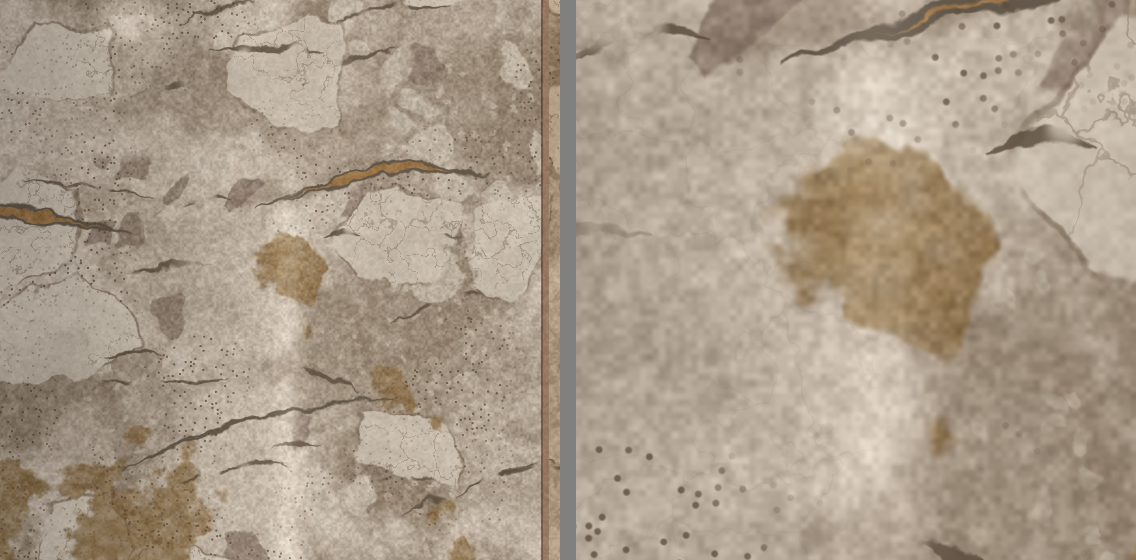
Left, the full canvas; right, a detail of the centre.
This texture is drawn by a WebGL 2 fragment shader. Its source:

```glsl
#version 300 es
precision highp float;

uniform vec2 u_resolution;
out vec4 fragColor;

float hash(vec2 p) {
  vec3 h = fract(vec3(p.xyx) * 0.1031);
  h += dot(h, h.yzx + 33.33);
  return fract((h.x + h.y) * h.z);
}

float noise(vec2 p) {
  vec2 i = floor(p), f = fract(p);
  f = f * f * (3.0 - 2.0 * f);
  return mix(mix(hash(i), hash(i + vec2(1, 0)), f.x),
             mix(hash(i + vec2(0, 1)), hash(i + vec2(1, 1)), f.x), f.y);
}

float fbm(vec2 p) {
  float sum = 0.0, gain = 0.52;
  for (int i = 0; i < 5; i++) {
    sum += gain * noise(p);
    p = mat2(1.6, 1.2, -1.2, 1.6) * p + 7.3;
    gain *= 0.5;
  }
  return sum;
}

// x: distance to centre, y: distance to border, z: cell id
vec3 cells(vec2 p) {
  vec2 base = floor(p);
  float near = 9.0, second = 9.0, id = 0.0;
  for (int y = -1; y <= 1; y++)
    for (int x = -1; x <= 1; x++) {
      vec2 c = base + vec2(x, y);
      float d = length(c + 0.1 + 0.8 * vec2(hash(c), hash(c + 51.7)) - p);
      if (d < near) { second = near; near = d; id = hash(c + 17.3); }
      else second = min(second, d);
    }
  return vec3(near, 0.5 * (second - near), id);
}

// Tapered, bowed fissure; negative inside
float fissure(vec2 p, vec2 a, vec2 b, float width, float bow) {
  float t = clamp((p.x - a.x) / (b.x - a.x), 0.0, 1.0);
  float taper = 4.0 * t * (1.0 - t);
  vec2 axis = mix(a, b, t) + vec2(0.0, bow * taper);
  return length(p - axis) - width * taper * (0.35 + 1.1 * noise(p * 28.0));
}

void main() {
  vec2 p = gl_FragCoord.xy / u_resolution;
  float soft = 0.7 / u_resolution.y;
  vec2 warp = vec2(fbm(p * 7.0), fbm(p * 7.0 + 31.0)) - 0.5;
  vec2 ragged = vec2(fbm(p * 34.0), fbm(p * 34.0 + 9.0)) - 0.5;
  vec2 q = p + 0.09 * warp + 0.018 * ragged;

  // Cloudy ground
  float cloud = fbm(p * vec2(4.0, 6.5) + warp * 2.0 + 3.0);
  vec3 col = mix(vec3(0.56, 0.495, 0.425), vec3(0.75, 0.70, 0.64), smoothstep(0.25, 0.72, cloud));

  // Small pebbles
  vec3 pebble = cells(p * 48.0 + ragged * 1.5);
  float pebbleMask = step(0.62, pebble.z) * (1.0 - smoothstep(0.18, 0.36, pebble.x));
  col = mix(col, vec3(0.76, 0.715, 0.65), 0.5 * pebbleMask * smoothstep(0.35, 0.6, noise(p * 5.0 + 4.0)));

  // Medium fragments, pale or brown
  vec3 shard = cells(q * vec2(15.0, 13.0) + 8.0);
  float shardMask = smoothstep(0.05, 0.11, shard.y) * smoothstep(0.4, 0.55, noise(p * 5.0 + 12.0));
  col = mix(col, vec3(0.76, 0.72, 0.66), 0.7 * shardMask * step(0.7, shard.z));
  col = mix(col, vec3(0.51, 0.44, 0.385), 0.75 * shardMask * step(shard.z, 0.12));

  // Large pale fragments with hairline cracks
  vec3 clast = cells(q * vec2(5.0, 6.2) + 2.0);
  float chosen = step(0.6, clast.z);
  float clastMask = chosen * smoothstep(0.05, 0.075, clast.y);
  float rim = chosen * (1.0 - smoothstep(0.004, 0.022, abs(clast.y - 0.052)));
  col = mix(col, vec3(0.78, 0.74, 0.68) + 0.08 * (cloud - 0.5), 0.85 * clastMask);
  col = mix(col, vec3(0.45, 0.38, 0.31), 0.55 * rim * smoothstep(0.4, 0.65, noise(p * 16.0)));
  float crack = 1.0 - smoothstep(0.006, 0.035, cells(q * 17.0 + ragged).y);
  col = mix(col, vec3(0.5, 0.43, 0.36), crack * (0.1 + 0.35 * clastMask) * smoothstep(0.3, 0.65, noise(p * 11.0)));

  // Ochre stains: a descending trail and a lower corner
  float trail = abs(p.x - 0.83 + 0.32 * smoothstep(0.12, 0.58, p.y)) + max(p.y - 0.55, 0.0);
  float corner = length(max(abs(p - vec2(0.15, 0.08)) - vec2(0.17, 0.08), 0.0));
  float stain = max(0.025 - trail, 0.02 - corner) + 0.26 * (fbm(p * 13.0 + 5.0) - 0.52);
  stain = smoothstep(0.0, 0.022, stain) * (0.55 + 0.45 * noise(p * 60.0));
  col = mix(col, vec3(0.50, 0.385, 0.225), 0.85 * stain);

  // Grain and dark pits
  float grain = noise(p * 260.0) + noise(p * 130.0 + 40.0) - 1.0;
  col += 0.095 * grain * (1.0 - 0.5 * clastMask);
  vec3 pit = cells(p * 105.0);
  float pitMask = step(0.72, pit.z) * (1.0 - smoothstep(0.12, 0.3, pit.x));
  pitMask *= smoothstep(0.42, 0.65, fbm(p * 6.0 + 22.0)) * (1.0 - 0.6 * clastMask);
  col = mix(col, vec3(0.35, 0.28, 0.21), 0.75 * pitMask);

  // Scattered thin fissures
  vec2 v = p + 0.035 * warp + 0.022 * ragged;
  for (int i = 0; i < 20; i++) {
    float k = float(i);
    vec2 a = vec2(hash(vec2(k, 3)), hash(vec2(k, 8))) * vec2(0.9, 1.0);
    vec2 span = vec2(0.05 + 0.19 * hash(vec2(k, 14)), 0.1 * hash(vec2(k, 21)) - 0.04);
    float d = fissure(v, a, a + span, 0.0035, 0.01);
    float broken = smoothstep(0.25, 0.55, noise(p * 32.0 + k));
    col = mix(col, vec3(0.33, 0.275, 0.22), 0.8 * broken * (1.0 - smoothstep(-soft, soft + 0.0015, d)));
  }

  // Broad fissures, dark rims around ochre filling
  float broad = min(fissure(v, vec2(0.46, 0.63), vec2(0.87, 0.69), 0.012, 0.032),
                    fissure(v, vec2(-0.12, 0.64), vec2(0.23, 0.575), 0.014, 0.006));
  broad = min(broad, fissure(v, vec2(0.22, 0.17), vec2(0.71, 0.3), 0.004, 0.015));
  col = mix(col, vec3(0.34, 0.30, 0.25), 0.9 * (1.0 - smoothstep(-soft, soft + 0.002, broad)));
  col = mix(col, vec3(0.58, 0.44, 0.27) + 0.08 * grain, 1.0 - smoothstep(-0.006, -0.003, broad));

  // Joint and neighbouring slab
  float slab = smoothstep(0.976, 0.981, p.x);
  col = mix(col, col * vec3(0.93, 0.88, 0.81), slab);
  float joint = 1.0 - smoothstep(0.005, 0.0075, abs(p.x - 0.974));
  col = mix(col, vec3(0.57, 0.455, 0.37) + 0.05 * grain, joint);
  col *= 1.0 - 0.4 * (1.0 - smoothstep(0.0005, 0.0025, abs(p.x - 0.9675)));

  // Uneven light and soft reflections
  col *= mix(0.83, 1.03, smoothstep(-0.05, 0.55, p.x));
  float streak = exp(-pow((p.x - 0.515) / 0.027, 2.0)) * (1.0 - smoothstep(0.6, 0.85, p.y));
  vec2 lamp = smoothstep(vec2(0.0), vec2(0.06), vec2(0.09, 0.055) - abs(p - vec2(0.235, 0.955)));
  col += vec3(0.95, 0.98, 1.0) * (0.09 * streak + 0.18 * lamp.x * lamp.y);

  fragColor = vec4(clamp(col, 0.0, 1.0), 1.0);
}
```
